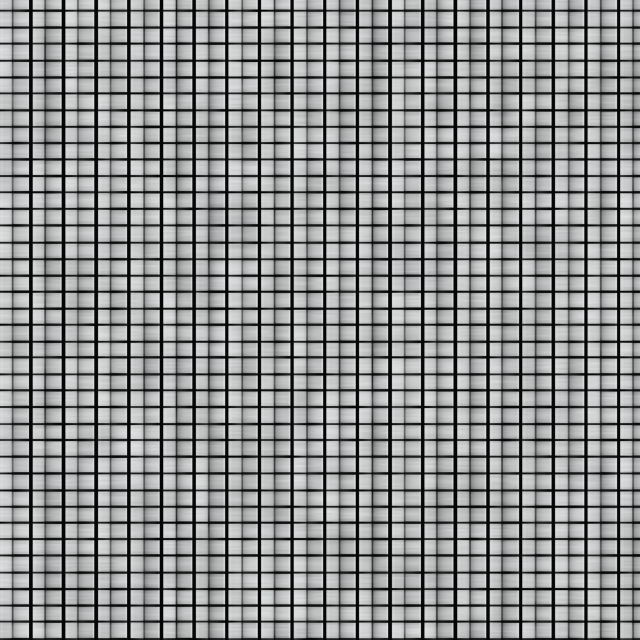
This pattern is drawn by a WebGL 2 fragment shader. Its source:

```glsl
#version 300 es
precision highp float;
// A grid of pale grey panes: heavy black uprights, thinner black crossbars,
// and a soft dark crease inside each column that fades to the right.
// Hashes per column and per row vary the creases, bars and grey wear.

uniform vec2 u_resolution;
out vec4 fragColor;

const vec2 REPEATS = vec2(19.6, 38.75);   // columns and rows on the canvas
const vec2 PHASE = vec2(0.055, -0.086);   // shift of the grid, in cells
const float UPRIGHT_HALF = 0.0026;        // half widths, in canvas units
const float BAR_HALF = 0.00155;
const float CREASE_HALF = 0.0011;

const vec3 PANE = vec3(0.81, 0.82, 0.82);
const vec3 HIGHLIGHT = vec3(0.90, 0.91, 0.90);
const vec3 INK = vec3(0.015, 0.018, 0.017);

float hash(vec2 p) {
    vec3 q = fract(p.xyx * vec3(0.1031, 0.1030, 0.0973));
    q += dot(q, q.yzx + 33.33);
    return fract((q.x + q.y) * q.z);
}

float noise(vec2 p) {
    vec2 i = floor(p), f = fract(p);
    f = f * f * (3.0 - 2.0 * f);
    return mix(mix(hash(i), hash(i + vec2(1, 0)), f.x),
               mix(hash(i + vec2(0, 1)), hash(i + vec2(1, 1)), f.x), f.y);
}

// Coverage of a line at distance d, with an edge of the given softness.
float line(float d, float halfWidth, float softness) {
    return 1.0 - smoothstep(halfWidth - softness, halfWidth + softness, abs(d));
}

// Shadow beside a crease: short to the left, long to the right.
float creaseShade(float side, float depth) {
    return side < 0.0 ? 0.24 * depth * exp(side * 16.0)
                      : 0.36 * depth * exp(-side * 6.5);
}

void main() {
    vec2 uv = gl_FragCoord.xy / u_resolution;
    float soft = max(0.0011, 0.75 / min(u_resolution.x, u_resolution.y));
    vec2 grid = uv * REPEATS + PHASE;
    float column = floor(grid.x);
    float across = fract(grid.x);
    float row = floor(grid.y + 0.5);

    // Random traits of this column and of the nearest crossbar
    float depth = 0.55 + 0.6 * hash(vec2(column, 7.0));
    float creaseAt = 0.45 + 0.05 * (hash(vec2(column, 19.0)) - 0.5);
    float barShift = 0.07 * (hash(vec2(row, 31.0)) - 0.5);
    float barWear = noise(vec2(grid.x * 2.0, row * 5.0 + 3.0));

    // Signed distances, converted from cells to canvas units
    float toUpright = (grid.x - floor(grid.x + 0.5)) / REPEATS.x;
    float barCells = grid.y - row - barShift;
    float toBar = barCells / REPEATS.y;
    float side = across - creaseAt;
    float rightHalf = smoothstep(-0.05, 0.05, side);

    // Pane: crease shading, shade next to bars, faint streaks and blotches
    float light = 1.0 - creaseShade(side, depth);
    light -= mix(0.16, 0.28, rightHalf) * exp(-abs(barCells) * 8.0);
    light -= 0.13 * noise(grid * vec2(1.3, 0.5) + 40.0);
    light += 0.07 * (noise(grid * vec2(1.5, 9.0)) - 0.5);
    vec3 color = PANE * (light + 0.06);
    color.b += 0.012 * (noise(grid * 0.6 + 11.0) - 0.5);

    // Bright rims beside each upright
    float rim = line(across - 0.925, 0.025, 0.035)
              + 0.5 * line(across - 0.11, 0.03, 0.04);
    color = mix(color, HIGHLIGHT, 0.6 * rim);

    // Crease core, darkest where it meets a crossbar
    float core = line(side / REPEATS.x, CREASE_HALF, soft * 1.3);
    float coreInk = 0.35 + 0.4 * depth * noise(vec2(column * 9.0, grid.y * 0.7));
    coreInk += 0.3 * exp(-abs(barCells) * 9.0);
    color = mix(color, INK, core * min(coreInk, 1.0));

    // Crossbars thicken right of the crease and wear unevenly
    float barHalf = BAR_HALF * (0.85 + 0.25 * rightHalf + 0.2 * barWear);
    float bar = line(toBar, barHalf, soft) * (0.78 + 0.22 * barWear);
    color = mix(color, INK, bar);

    // Uprights of slightly uneven weight
    float weight = 0.9 + 0.25 * hash(vec2(floor(grid.x + 0.5), 53.0));
    color = mix(color, INK, line(toUpright, UPRIGHT_HALF * weight, soft));

    fragColor = vec4(clamp(color, 0.0, 1.0), 1.0);
}
```
